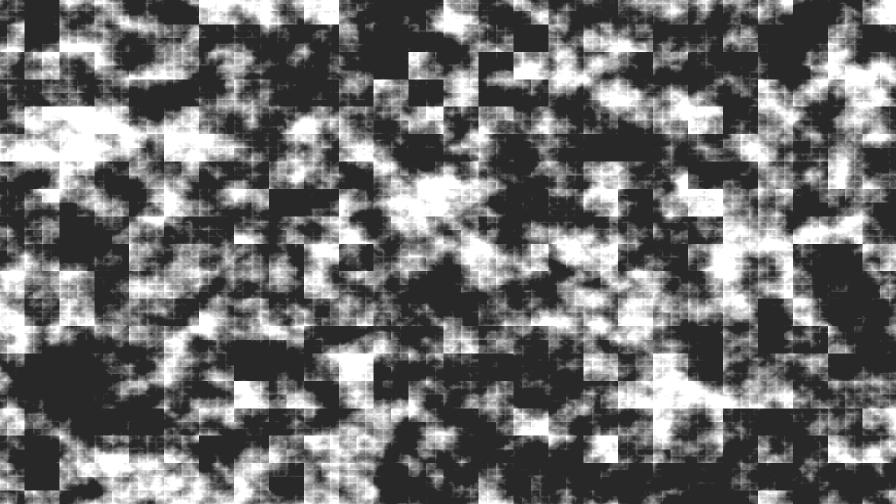
Write a WebGL 1 fragment shader that draws this texture.

```glsl
precision highp float;
// Monochrome patchwork of broken fractal noise in offset rectangular cells.

uniform vec2 u_resolution;

const vec2 CELL_SIZE = vec2(0.0693, 0.0544);  // in canvas heights
const vec2 GRID_SHIFT = vec2(20.3, 40.51);    // in cells
const vec3 DARK = vec3(0.157);
const vec3 LIGHT = vec3(1.0);
const int OCTAVES = 5;
const float GAIN = 0.5;
const float CELL_BREAK = 0.45;   // jump between the large cells
const float GRAIN_BREAK = 0.25;  // jump between the finer cells
const float BAND_LENGTH = 4.0;   // in cells
const float BAND_WEIGHT = 0.12;
const float SEAM_WEIGHT = 0.03;
const float SEAM_WIDTH = 0.2;    // share of a quarter cell
const float BLACK_POINT = -0.033;
const float WHITE_POINT = 0.164;

float hash(vec2 p, float seed) {
  vec3 q = fract(vec3(p.xyx + seed * 17.13) * vec3(0.1031, 0.1030, 0.0973));
  q += dot(q, q.yzx + 33.33);
  return fract((q.x + q.y) * q.z);
}

// Value noise blended with one flat level per cell, centred on zero
float brokenNoise(vec2 p, float breakAmount, float seed) {
  vec2 cell = floor(p);
  vec2 f = fract(p);
  f = f * f * (3.0 - 2.0 * f);
  float low = mix(hash(cell, seed), hash(cell + vec2(1.0, 0.0), seed), f.x);
  float high = mix(hash(cell + vec2(0.0, 1.0), seed), hash(cell + 1.0, seed), f.x);
  float level = hash(cell, seed + 31.0);
  return mix(mix(low, high, f.y), level, breakAmount) - 0.5;
}

// Pale hairlines along the quarter-cell grid
float seams(vec2 p) {
  vec2 f = fract(p * 4.0);
  vec2 line = 1.0 - smoothstep(0.0, SEAM_WIDTH * 2.0, f);
  return max(line.x, line.y);
}

float patchwork(vec2 p) {
  float sum = BAND_WEIGHT * brokenNoise(p / vec2(BAND_LENGTH, 1.0), CELL_BREAK, 9.0);
  float weight = 0.5;
  float scale = 1.0;
  for (int i = 0; i < OCTAVES; i++) {
    float breakAmount = i == 0 ? CELL_BREAK : GRAIN_BREAK;
    sum += weight * brokenNoise(p * scale, breakAmount, float(i) + 1.0);
    weight *= GAIN;
    scale *= 2.0;
  }
  return sum + SEAM_WEIGHT * seams(p);
}

void main() {
  // Four samples per pixel smooth the cell edges
  float tone = 0.0;
  for (int y = 0; y < 2; y++) {
    for (int x = 0; x < 2; x++) {
      vec2 offset = vec2(float(x), float(y)) * 0.5 - 0.25;
      vec2 p = (gl_FragCoord.xy + offset) / u_resolution.y;
      float value = patchwork(p / CELL_SIZE + GRID_SHIFT);
      tone += 0.25 * clamp((value - BLACK_POINT) / (WHITE_POINT - BLACK_POINT), 0.0, 1.0);
    }
  }
  gl_FragColor = vec4(mix(DARK, LIGHT, tone), 1.0);
}
```
